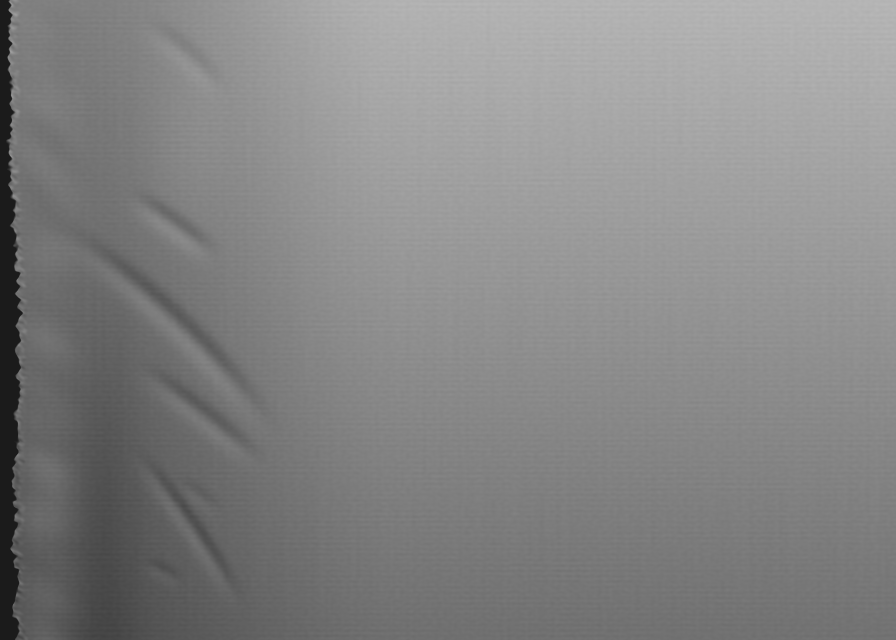
Reproduce this texture procedurally as a WebGL 2 fragment shader.

```glsl
#version 300 es
precision highp float;

uniform vec2 u_resolution;
out vec4 fragColor;

// Lengths are in canvas heights
const float BACKDROP = 0.105;
const float CLOTH_BOTTOM = 0.435;
const float CLOTH_TOP = 0.70;
const float LEFT_SHADE = 0.73;
const float THREAD_ROWS = 118.0;
const float THREAD_COLUMNS = 150.0;
const float THREAD_DEPTH = 0.008;
const float GRAIN_DEPTH = 0.016;
const float FRAY_WIDTH = 0.017;

const int FOLD_COUNT = 7;
// Start and end of each crease
const vec4 FOLD_LINE[FOLD_COUNT] = vec4[](
    vec4(0.075, 0.660, 0.445, 0.305),
    vec4(0.195, 0.705, 0.350, 0.592),
    vec4(0.205, 0.440, 0.425, 0.265),
    vec4(0.202, 0.310, 0.388, 0.040),
    vec4(0.215, 0.975, 0.360, 0.845),
    vec4(0.270, 0.255, 0.350, 0.195),
    vec4(0.220, 0.125, 0.290, 0.088));
// Half width, bend, depth
const vec3 FOLD_SHAPE[FOLD_COUNT] = vec3[](
    vec3(0.015, 0.025, 0.105),
    vec3(0.013, 0.003, 0.090),
    vec3(0.013, 0.004, 0.085),
    vec3(0.011, 0.008, 0.090),
    vec3(0.014, 0.010, 0.050),
    vec3(0.010, 0.004, 0.035),
    vec3(0.009, 0.003, 0.045));

float bell(float x, float center, float width) {
    float d = (x - center) / width;
    return exp(-d * d);
}

vec2 hashGradient(vec2 cell) {
    vec3 h = fract(cell.xyx * vec3(0.1031, 0.1030, 0.0973));
    h += dot(h, h.yzx + 33.33);
    float angle = 6.2832 * fract((h.x + h.y) * h.z);
    return vec2(cos(angle), sin(angle));
}

float gradientNoise(vec2 p) {
    vec2 i = floor(p), f = p - i;
    vec2 w = f * f * f * (f * (f * 6.0 - 15.0) + 10.0);
    float a = dot(hashGradient(i), f);
    float b = dot(hashGradient(i + vec2(1, 0)), f - vec2(1, 0));
    float c = dot(hashGradient(i + vec2(0, 1)), f - vec2(0, 1));
    float d = dot(hashGradient(i + vec2(1, 1)), f - vec2(1, 1));
    return mix(mix(a, b, w.x), mix(c, d, w.x), w.y);
}

// Dark flank above the crease, lit flank below it
float foldShade(vec2 p, vec4 line, vec3 shape) {
    vec2 span = line.zw - line.xy;
    vec2 along = normalize(span);
    vec2 rel = p - line.xy;
    float t = dot(rel, along) / length(span);
    float taper = smoothstep(0.0, 0.4, t) * (1.0 - smoothstep(0.6, 1.0, t));
    float d = dot(rel, vec2(-along.y, along.x)) - shape.y * 4.0 * t * (1.0 - t);
    float lit = 0.65 * bell(d, -shape.x, shape.x * 1.2);
    float dark = bell(d, shape.x * 0.4, shape.x * 0.9);
    return shape.z * taper * (lit - dark);
}

float clothEdge(vec2 p) {
    float drift = mix(0.025, 0.013, p.y) + 0.011 * bell(p.y, 0.47, 0.17);
    float tufts = 0.009 * gradientNoise(vec2(p.y * 24.0, 3.7));
    float hairs = 0.010 * gradientNoise(vec2(p.x * 60.0, p.y * 95.0));
    return drift + tufts + hairs;
}

float clothShade(vec2 p, vec2 uv) {
    // Broad light falling from the upper right
    float shade = mix(CLOTH_BOTTOM, CLOTH_TOP, uv.y);
    shade *= mix(LEFT_SHADE, 1.0, smoothstep(0.08, 0.46, uv.x));
    shade += 0.02 * (uv.x - 0.5);

    // Valley and puckers beside the hem
    float low = 1.0 - smoothstep(0.2, 0.7, p.y);
    float pucker = gradientNoise(vec2(p.x * 6.0, p.y * 17.0 + p.x * 8.0));
    shade -= 0.045 * low * bell(p.x, 0.165, 0.055);
    shade += 0.07 * bell(p.x, 0.075, 0.045) * (low * 0.7 + pucker);
    shade += 0.03 * bell(p.x, 0.29, 0.07) * bell(p.y, 0.77, 0.14);

    for (int i = 0; i < FOLD_COUNT; i++)
        shade += foldShade(p, FOLD_LINE[i], FOLD_SHAPE[i]);

    // Woven threads and grain
    float row = sin(6.2832 * THREAD_ROWS * p.y);
    float rowFade = 0.6 + gradientNoise(vec2(p.x * 5.0, p.y * 40.0));
    float column = gradientNoise(vec2(p.x * THREAD_COLUMNS, p.y * 3.0));
    float grain = gradientNoise(p * vec2(120.0, 190.0));
    float weave = THREAD_DEPTH * (row * rowFade + column);
    return shade + weave + GRAIN_DEPTH * grain;
}

void main() {
    vec2 uv = gl_FragCoord.xy / u_resolution;
    vec2 p = gl_FragCoord.xy / u_resolution.y;
    float inside = p.x - clothEdge(p);
    float shade = clothShade(p, uv);

    // Frayed fringe with loose fibres
    float fringe = 1.0 - smoothstep(0.0, FRAY_WIDTH, inside);
    float fibres = gradientNoise(vec2(p.x * 90.0, p.y * 130.0 + p.x * 60.0));
    shade += fringe * (0.03 + 0.20 * fibres);
    float softness = 1.2 / u_resolution.y;
    float cover = smoothstep(-softness, softness, inside);
    fragColor = vec4(vec3(mix(BACKDROP, shade, cover)), 1.0);
}
```
